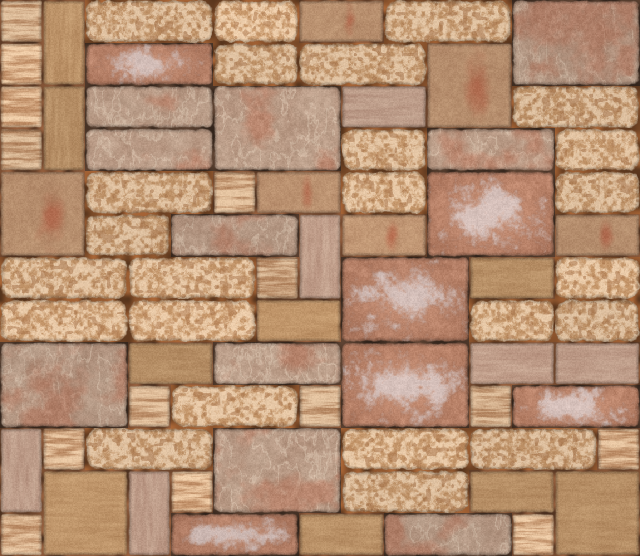
This texture is drawn by a Shadertoy shader. Its source:

```glsl
// Wall of mixed rough and smooth sandstone blocks packed on a 15 by 13 grid.

float hash(vec2 p) {
    vec3 q = fract(p.xyx * 0.1031);
    q += dot(q, q.yzx + 33.33);
    return fract((q.x + q.y) * q.z);
}

float noise(vec2 p) {
    vec2 i = floor(p), f = fract(p);
    f = f * f * (3.0 - 2.0 * f);
    return mix(mix(hash(i), hash(i + vec2(1, 0)), f.x),
               mix(hash(i + vec2(0, 1)), hash(i + vec2(1, 1)), f.x), f.y);
}

float fbm(vec2 p) {
    float sum = 0.0, weight = 0.53;
    for (int i = 0; i < 4; i++) {
        sum += weight * noise(p);
        p = p * 2.03 + 17.7;
        weight *= 0.5;
    }
    return sum;
}

// Fills the grid from the top left with random sizes; returns corner and size at p.
vec4 findStone(vec2 p) {
    int next = 0;
    for (int y = 0; y < 13; y++) {
        int row = next;
        next = 0;
        for (int x = 0; x < 15; x++) {
            if (((row >> x) & 1) != 0) continue;
            float r = hash(vec2(x, y) + 4.0);
            int w = r < 0.40 ? 3 : r < 0.64 ? 2 : r < 0.85 ? 1 : r < 0.94 ? 3 : 2;
            int h = r > 0.76 && y < 12 ? 2 : 1;
            w = min(w, 15 - x);
            for (int k = 1; k < w; k++)
                if (((row >> (x + k)) & 1) != 0) w = k;
            int mask = ((1 << w) - 1) << x;
            row |= mask;
            if (h == 2) next |= mask;
            vec4 stone = vec4(x, y, w, h);
            vec2 q = p - stone.xy;
            if (all(greaterThanEqual(q, vec2(0))) && all(lessThan(q, stone.zw))) return stone;
        }
    }
    return vec4(floor(p), 1, 1);
}

// 0 rough, 1 cream streaks, 2 tan grain, 3 grey, 4 red patch, 5 red and white, 6 mauve
int pickMaterial(vec2 size, float r) {
    if (size.x > 2.5 && size.y > 1.5) return r < 0.55 ? 3 : 5;
    if (size.x > 2.5) return r < 0.6 ? 0 : r < 0.92 ? 3 : 5;
    if (size.x > 1.5 && size.y > 1.5) return r < 0.6 ? 2 : 4;
    if (size.x > 1.5) return r < 0.38 ? 0 : r < 0.58 ? 2 : r < 0.82 ? 4 : 6;
    if (size.y > 1.5) return r < 0.55 ? 2 : 6;
    return r < 0.65 ? 1 : r < 0.85 ? 3 : 2;
}

vec3 stoneColor(int material, vec2 q, vec2 c, vec2 size, vec2 seed) {
    vec2 along = size.y > size.x ? q.yx : q;
    float cloud = fbm(q * 2.5 + seed);
    float grit = fbm(q * 10.0 + seed);
    float streak = fbm(along * vec2(1.6, 14.0) + seed);
    float spot = length(c / size);
    if (material == 0) {
        vec3 cream = mix(vec3(0.75, 0.57, 0.40), vec3(0.90, 0.78, 0.65), smoothstep(0.25, 0.65, grit));
        float pits = smoothstep(0.66, 0.80, noise(q * 9.0 + seed * 1.7));
        return mix(cream, vec3(0.66, 0.46, 0.30), 0.55 * pits);
    }
    if (material == 1)
        return mix(vec3(0.71, 0.52, 0.37), vec3(0.91, 0.78, 0.64), smoothstep(0.2, 0.7, streak));
    if (material == 2)
        return mix(vec3(0.66, 0.49, 0.33), vec3(0.80, 0.65, 0.48), 0.7 * streak + 0.3 * cloud);
    if (material == 3) {
        vec3 grey = mix(vec3(0.67, 0.54, 0.46), vec3(0.77, 0.67, 0.59), cloud);
        float vein = 1.0 - smoothstep(0.0, 0.07, abs(fbm(q * vec2(4.5, 2.5) + seed + 9.0) - 0.55));
        grey = mix(grey, vec3(0.85, 0.77, 0.69), 0.5 * vein);
        float rust = smoothstep(0.5, 0.75, fbm(q * 1.3 + seed + 31.0));
        return mix(grey, vec3(0.70, 0.45, 0.35), 0.6 * rust) + 0.1 * (grit - 0.5);
    }
    if (material == 4) {
        vec3 tan = mix(vec3(0.66, 0.49, 0.37), vec3(0.79, 0.64, 0.50), 0.5 * cloud + 0.5 * grit);
        float stain = smoothstep(0.32, 0.0, length((c - vec2(0.2, 0)) * vec2(1.6, 0.7) / size.y) - 0.3 * (cloud - 0.5));
        return mix(tan, vec3(0.68, 0.34, 0.24), 0.65 * stain);
    }
    if (material == 5) {
        vec3 red = mix(vec3(0.58, 0.38, 0.29), vec3(0.77, 0.56, 0.46), cloud);
        float bloom = smoothstep(0.48, 0.12, spot + 0.7 * (cloud - 0.45) + 0.4 * (grit - 0.5));
        return mix(red, vec3(0.84, 0.78, 0.77), 0.85 * bloom) + 0.1 * (grit - 0.5);
    }
    return mix(vec3(0.66, 0.51, 0.44), vec3(0.81, 0.70, 0.62), 0.75 * streak + 0.25 * cloud);
}

void mainImage(out vec4 fragColor, in vec2 fragCoord) {
    vec2 p = fragCoord / iResolution.xy * vec2(15, 13);
    p.y = 13.0 - p.y;
    float pixel = 13.0 / iResolution.y;
    vec4 stone = findStone(p);
    vec2 q = p - stone.xy, c = q - 0.5 * stone.zw, seed = stone.xy * 7.31 + 3.0;
    int material = pickMaterial(stone.zw, hash(stone.xy + 57.0));
    bool rough = material == 0, weathered = material == 3 || material == 5;

    // Rounded outline with chipped edges
    float radius = rough ? 0.24 : weathered ? 0.13 : 0.05;
    float chips = rough ? 0.11 : weathered ? 0.07 : 0.035;
    vec2 b = abs(c) - 0.5 * stone.zw + radius + 0.025;
    float d = length(max(b, 0.0)) + min(max(b.x, b.y), 0.0) - radius;
    d += chips * (fbm(q * 6.0 + seed) - 0.45);

    // Joint, stone face and darkened rim
    vec3 joint = rough ? vec3(0.50, 0.30, 0.16) : weathered ? vec3(0.28, 0.20, 0.15) : vec3(0.44, 0.28, 0.18);
    joint *= 0.65 + 0.7 * noise(p * 5.0);
    vec3 face = stoneColor(material, q, c, stone.zw, seed);
    face *= 0.96 + 0.08 * hash(stone.xy + 91.0);
    face *= 1.0 - 0.22 * smoothstep(-0.09, 0.0, d);
    face += 0.05 * (hash(floor(p * 34.0)) - 0.5);
    vec3 color = mix(face, joint, smoothstep(-pixel, pixel, d));
    fragColor = vec4(clamp(color, 0.0, 1.0), 1.0);
}
```
